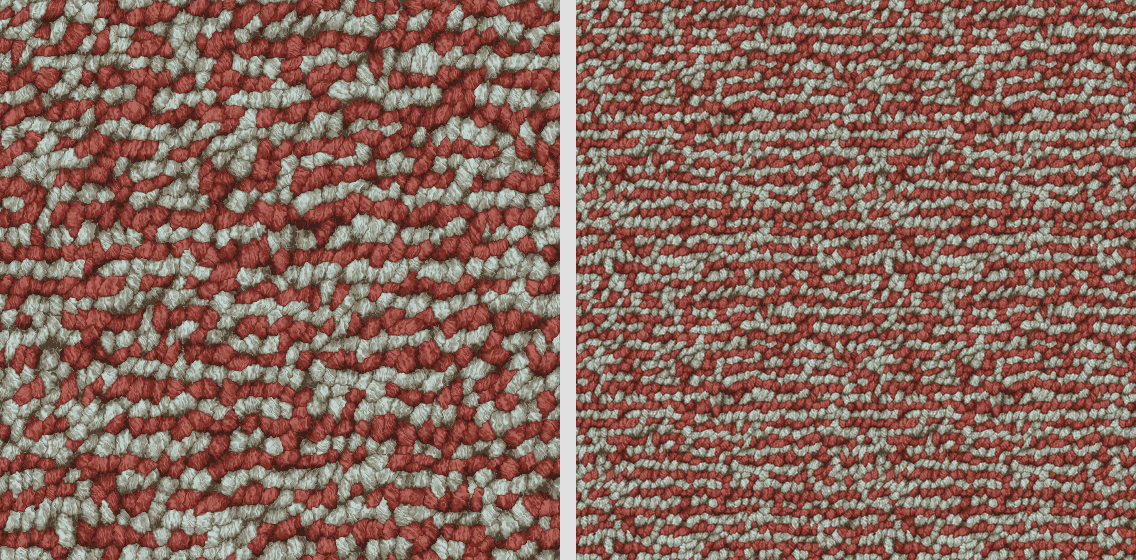
Left: one tile. Right: repeated 2 by 2.
Write a three.js fragment shader that draws this texture.

```glsl
varying vec2 vUv;

#define COLS 34.0
#define ROWS 32.0
#define TILT 0.8
#define STRAY_TUFTS 0.12
#define FIBRE_DEPTH 0.74
#define HAIR_STRENGTH 0.24
#define RED_DARK vec3(0.24, 0.12, 0.10)
#define RED_MID vec3(0.48, 0.18, 0.145)
#define RED_LIGHT vec3(0.71, 0.41, 0.37)
#define CREAM_DARK vec3(0.30, 0.24, 0.18)
#define CREAM_MID vec3(0.54, 0.52, 0.45)
#define CREAM_LIGHT vec3(0.77, 0.84, 0.82)

float hash(vec2 p) {
  return fract(sin(dot(p, vec2(127.1, 311.7))) * 43758.5453);
}

// Value noise that wraps after a whole number of cells
float noise(vec2 p, float period) {
  vec2 i = floor(p), f = fract(p);
  f = f * f * (3.0 - 2.0 * f);
  vec2 a = mod(i, period), b = mod(i + 1.0, period);
  return mix(mix(hash(a), hash(vec2(b.x, a.y)), f.x),
             mix(hash(vec2(a.x, b.y)), hash(b), f.x), f.y);
}

vec2 warp(vec2 uv, float cells) {
  return vec2(noise(uv * cells, cells), noise(uv * cells + 0.37 * cells, cells)) - 0.5;
}

vec3 ramp(vec3 dark, vec3 mid, vec3 light, float tone) {
  vec3 c = mix(dark, mid, smoothstep(0.0, 0.5, tone));
  return mix(c, light, smoothstep(0.42, 1.0, tone));
}

// Loose curled hairs: one partial ring in each cell
float hairs(vec2 uv, float cells, float seed) {
  vec2 p = uv * cells + seed * 0.31;
  vec2 id = mod(floor(p), cells) + seed * 17.0;
  vec2 q = fract(p) - 0.5 - 0.2 * (vec2(hash(id), hash(id + 5.3)) - 0.5);
  float radius = 0.2 + 0.17 * hash(id + 9.1);
  float turn = 6.2832 * hash(id + 2.7);
  float arc = smoothstep(0.1, 0.5, dot(normalize(q + 1e-4), vec2(cos(turn), sin(turn))));
  return arc * smoothstep(0.045, 0.01, abs(length(q) - radius));
}

void main() {
  // Uneven rows and ragged tuft outlines
  vec2 p = vUv + 0.022 * warp(vUv, 6.0) + 0.016 * warp(vUv, 17.0);
  vec2 g = p * vec2(COLS, ROWS) + 0.14 * warp(vUv, 110.0) + 0.16 * warp(vUv, 220.0);

  // Find the highest tuft here and the one just beneath it
  float top = -9.0, below = -9.0, topRed = 0.0, belowRed = 0.0;
  vec2 topLocal = vec2(0.0), topOffset = vec2(0.0), topId = vec2(0.0);
  for (int j = -1; j <= 1; j++) {
    for (int i = -1; i <= 1; i++) {
      float row = floor(g.y) + float(j);
      float stagger = 0.5 * mod(row, 2.0);
      vec2 cell = vec2(floor(g.x - stagger) + float(i), row);
      vec2 id = mod(cell, vec2(COLS, ROWS));
      vec2 jitter = vec2(0.5, 0.62) * (vec2(hash(id + 3.1), hash(id + 7.7)) - 0.5);
      jitter.y += 0.12 * (2.0 * mod(id.x, 2.0) - 1.0);
      vec2 offset = g - vec2(stagger, 0.0) - cell - 0.5 - jitter;

      float angle = TILT + 1.3 * (hash(id + 11.9) - 0.5);
      vec2 axis = vec2(cos(angle), sin(angle));
      vec2 local = vec2(dot(offset, axis), dot(offset, vec2(-axis.y, axis.x)));
      vec2 size = vec2(0.86, 0.52) * (0.87 + 0.25 * hash(id + 21.3));
      vec2 e = local / size;
      float height = 1.0 - dot(e, e) + 0.5 * (hash(id + 31.7) - 0.5);

      float flip = step(hash(id + 41.3), STRAY_TUFTS);
      float red = abs(mod(row, 2.0) - flip);
      if (height > top) {
        below = top; belowRed = topRed;
        top = height; topRed = red;
        topLocal = local; topOffset = offset; topId = id;
      } else if (height > below) {
        below = height; belowRed = red;
      }
    }
  }

  // Twisted fibres that bend over each tuft
  float bend = topLocal.y + 0.5 * topLocal.x + 0.4 * topLocal.x * topLocal.x;
  vec2 strand = vec2(topLocal.x - 0.5 * topLocal.y, bend) + 4.0 * hash(topId + 51.1);
  float fibre = 0.55 * noise(strand * vec2(10.0, 2.0), 64.0)
              + 0.45 * noise(strand * vec2(18.0, 3.0) + 7.0, 128.0) - 0.5;

  // Rounded shading, contact shadow and light from above
  float gap = top - below;
  float tone = 0.13 + 0.62 * smoothstep(-0.2, 1.0, top);
  tone += 0.22 * topOffset.y - 0.08 * topOffset.x;
  tone += 0.10 * (hash(topId + 61.9) - 0.5) + FIBRE_DEPTH * fibre;
  tone *= mix(0.52, 1.0, smoothstep(0.0, 0.34, gap));
  tone += 0.24 * (noise(vUv * 256.0, 256.0) - 0.5);

  // Stray hairs catch the light
  float fuzz = hairs(vUv, 34.0, 1.0) + hairs(vUv, 43.0, 2.0) + hairs(vUv, 57.0, 3.0);
  tone = clamp(tone + HAIR_STRENGTH * fuzz * (1.0 - tone), 0.0, 1.0);

  float redness = mix(belowRed, topRed, 0.5 + 0.5 * smoothstep(0.0, 0.12, gap));
  vec3 red = ramp(RED_DARK, RED_MID, RED_LIGHT, tone);
  vec3 cream = ramp(CREAM_DARK, CREAM_MID, CREAM_LIGHT, tone);
  gl_FragColor = vec4(mix(cream, red, redness), 1.0);
}
```
